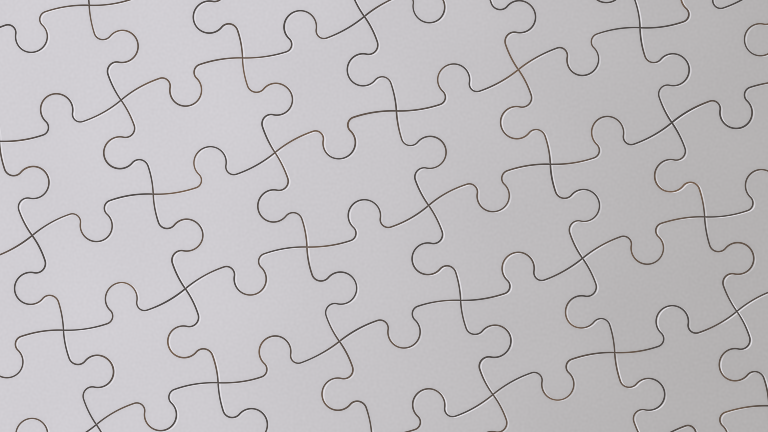
Write a WebGL 1 fragment shader that draws this pattern.

```glsl
precision highp float;
// Blank pale grey jigsaw pieces in a tilted grid, with thin brown seams and lit edges.

uniform vec2 u_resolution;

vec2 hashGradient(vec2 cell) {
    vec2 h = vec2(dot(cell, vec2(127.1, 311.7)), dot(cell, vec2(269.5, 183.3)));
    return 2.0 * fract(sin(h) * 43758.5) - 1.0;
}

float gradientNoise(vec2 p) {
    vec2 i = floor(p), f = fract(p);
    vec2 w = f * f * f * (f * (f * 6.0 - 15.0) + 10.0);
    vec2 e = vec2(1.0, 0.0);
    float low = mix(dot(hashGradient(i), f),
                    dot(hashGradient(i + e.xy), f - e.xy), w.x);
    float high = mix(dot(hashGradient(i + e.yx), f - e.yx),
                     dot(hashGradient(i + e.xx), f - e.xx), w.x);
    return mix(low, high, w.y);
}

// Distance to one cut: round head, concave neck and a long shallow shoulder.
// The origin is the middle of the cut, with the head towards +y.
float cutDistance(vec2 p, float halfLength, float rise, float dip, float neck) {
    float head = 0.037;
    float reach = head + neck;
    float drop = rise + dip - neck;
    vec2 neckCenter = vec2(sqrt(reach * reach - drop * drop), neck - dip);
    p.x = abs(p.x);

    float d = 1.0;
    float aboveJoin = neckCenter.x * (p.y - rise) + drop * p.x;
    if (aboveJoin > 0.0) {
        d = abs(length(p - vec2(0.0, rise)) - head);
    } else if (p.x < neckCenter.x) {
        d = abs(length(p - neckCenter) - neck);
    }
    if (p.x > neckCenter.x) {
        float run = halfLength - neckCenter.x;
        float bend = (run * run + dip * dip) / (2.0 * dip);
        d = min(d, abs(length(p - vec2(neckCenter.x, bend - dip)) - bend));
    }
    return d;
}

// Heads flip sides on a checkerboard of grid corners.
float flipSide(vec2 corner) {
    return 1.0 - 2.0 * mod(corner.x + corner.y, 2.0);
}

float seamDistance(vec2 p) {
    vec2 piece = vec2(0.2975, 0.231);
    float c = cos(0.329), s = sin(0.329);
    p -= vec2(0.711, 0.428);
    vec2 grid = vec2(c * p.x + s * p.y, c * p.y - s * p.x) / piece;
    vec2 lower = floor(grid), nearest = floor(grid + 0.5);
    vec2 along = (grid - lower - 0.5) * piece;
    vec2 across = (grid - nearest) * piece;

    float rowSide = flipSide(vec2(lower.x, nearest.y));
    float columnSide = flipSide(vec2(nearest.x, lower.y));
    float row = cutDistance(vec2(along.x, across.y * rowSide),
                            0.5 * piece.x, 0.0262, 0.0185, 0.0185);
    float column = cutDistance(vec2(along.y, -across.x * columnSide),
                               0.5 * piece.y, 0.0425, 0.0095, 0.0216);
    return min(row, column);
}

void main() {
    float pixel = 1.0 / u_resolution.y;
    vec2 p = gl_FragCoord.xy * pixel;

    // Card surface: light falls off to the right, with faint clouding and grain.
    float falloff = smoothstep(0.35, 2.1, p.x + 0.25 * (1.0 - p.y));
    vec3 color = mix(vec3(0.82, 0.81, 0.83), vec3(0.70, 0.69, 0.69), falloff);
    color += 0.012 * gradientNoise(p * 5.0) + 0.018 * gradientNoise(p * 140.0);

    // Slight wander keeps the cuts from being identical.
    vec2 wander = vec2(gradientNoise(p * 6.0), gradientNoise(p * 6.0 + 31.0));
    vec2 q = p + 0.003 * wander;
    float wear = gradientNoise(p * 13.0 + 7.0);

    // Soft shading and a broken highlight on edges that face the upper left.
    float seam = seamDistance(q);
    color -= 0.045 * exp(-seam * 260.0);
    float litEdge = seamDistance(q - vec2(0.0042, -0.0016));
    float highlight = 1.0 - smoothstep(0.0012 - 0.5 * pixel, 0.0012 + 0.7 * pixel, litEdge);
    highlight *= smoothstep(-0.25, 0.4, wear + 0.1);
    color = mix(color, vec3(0.94, 0.93, 0.95), 0.75 * highlight);

    // Dark gap, uneven in width and stained brown in places.
    float halfWidth = 0.0017 + 0.0006 * gradientNoise(p * 9.0 + 19.0);
    float gap = 1.0 - smoothstep(halfWidth - 0.5 * pixel, halfWidth + 0.5 * pixel, seam);
    float stain = smoothstep(-0.2, 0.5, gradientNoise(p * 8.0 + 53.0));
    vec3 gapColor = mix(vec3(0.27, 0.25, 0.24), vec3(0.43, 0.34, 0.27), stain);
    color = mix(color, gapColor, 0.92 * gap);

    gl_FragColor = vec4(color, 1.0);
}
```
